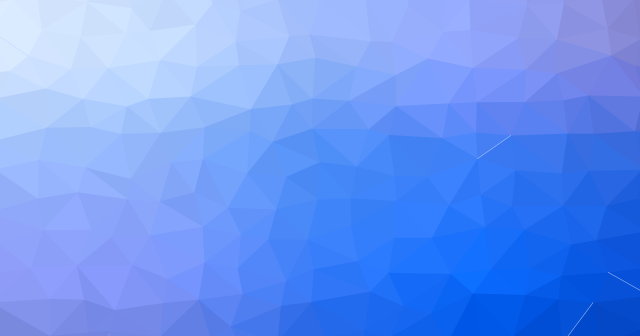
Write a WebGL 1 fragment shader that draws this background.

```glsl
precision highp float;
// Low-poly background: a jittered triangle mesh shaded from pale sky to deep blue.

uniform vec2 u_resolution;

const vec2 GRID = vec2(16.0, 10.0);
const vec3 SEAM_COLOR = vec3(0.74, 0.84, 1.0);
const float SEAM_CHANCE = 0.05;
const float SEAM_WIDTH = 0.0012;
const float TAU = 6.2831853;

float hash(vec2 p) {
  vec3 q = fract(vec3(p.xyx) * 0.1031);
  q += dot(q, q.yzx + 33.33);
  return fract((q.x + q.y) * q.z);
}

// Five colours spread evenly from left to right.
vec3 ramp(float x, vec3 a, vec3 b, vec3 c, vec3 d, vec3 e) {
  float t = clamp(x, 0.0, 1.0) * 4.0;
  vec3 color = mix(a, b, clamp(t, 0.0, 1.0));
  color = mix(color, c, clamp(t - 1.0, 0.0, 1.0));
  color = mix(color, d, clamp(t - 2.0, 0.0, 1.0));
  return mix(color, e, clamp(t - 3.0, 0.0, 1.0));
}

float between(float a, float b, float t) {
  return clamp((t - a) / (b - a), 0.0, 1.0);
}

// Smooth colour field, blended from horizontal ramps going down the canvas.
vec3 skyField(vec2 uv) {
  float x = uv.x;
  float down = 1.0 - uv.y;
  vec3 color = ramp(x, vec3(0.86, 0.92, 1.0), vec3(0.78, 0.87, 1.0),
    vec3(0.62, 0.73, 0.99), vec3(0.58, 0.66, 1.0), vec3(0.53, 0.53, 0.82));
  color = mix(color, ramp(x, vec3(0.80, 0.88, 1.0), vec3(0.72, 0.83, 1.0),
    vec3(0.52, 0.69, 0.98), vec3(0.49, 0.60, 1.0), vec3(0.43, 0.47, 0.86)),
    between(0.13, 0.24, down));
  color = mix(color, ramp(x, vec3(0.71, 0.82, 0.99), vec3(0.63, 0.77, 0.99),
    vec3(0.42, 0.61, 0.97), vec3(0.40, 0.54, 0.98), vec3(0.33, 0.44, 0.85)),
    between(0.24, 0.34, down));
  color = mix(color, ramp(x, vec3(0.62, 0.75, 0.98), vec3(0.56, 0.70, 0.98),
    vec3(0.31, 0.56, 0.97), vec3(0.25, 0.50, 0.97), vec3(0.19, 0.40, 0.86)),
    between(0.34, 0.45, down));
  color = mix(color, ramp(x, vec3(0.58, 0.67, 0.99), vec3(0.53, 0.64, 0.98),
    vec3(0.25, 0.52, 0.97), vec3(0.15, 0.46, 0.99), vec3(0.09, 0.36, 0.87)),
    between(0.45, 0.64, down));
  color = mix(color, ramp(x, vec3(0.57, 0.62, 0.98), vec3(0.50, 0.59, 0.98),
    vec3(0.21, 0.48, 0.98), vec3(0.03, 0.42, 1.0), vec3(0.03, 0.31, 0.85)),
    between(0.64, 0.83, down));
  return mix(color, ramp(x, vec3(0.49, 0.55, 0.88), vec3(0.44, 0.52, 0.90),
    vec3(0.16, 0.42, 0.92), vec3(0.0, 0.35, 0.92), vec3(0.0, 0.25, 0.74)),
    between(0.83, 0.96, down));
}

// Mesh point: grid corner with random jitter and a wave along each row.
vec2 meshPoint(vec2 id, vec2 cell) {
  vec2 jitter = vec2(hash(id + 41.7), hash(id + 87.3)) - 0.5;
  float wave = -0.17 * cos(TAU * (id.x / GRID.x - 0.023) * 4.5 + 0.25 * id.y);
  return (id + jitter * vec2(0.62, 0.42) + vec2(0.0, wave)) * cell;
}

// Signed distance to the edge a-b, positive on its left side.
float edgeSide(vec2 p, vec2 a, vec2 b) {
  vec2 e = b - a;
  vec2 d = p - a;
  return (e.x * d.y - e.y * d.x) / length(e);
}

float segmentDistance(vec2 p, vec2 a, vec2 b) {
  vec2 e = b - a;
  return length(p - a - e * clamp(dot(p - a, e) / dot(e, e), 0.0, 1.0));
}

// Flat facet: coverage-weighted colour in rgb, coverage in a.
vec4 facet(vec2 p, vec2 a, vec2 b, vec2 c, float aspect, float pixel, float shade) {
  float inside = min(edgeSide(p, a, b), min(edgeSide(p, b, c), edgeSide(p, c, a)));
  float cover = clamp(inside / pixel + 0.5, 0.0, 1.0);
  vec2 center = (a + b + c) / 3.0;
  vec3 color = skyField(center / vec2(aspect, 1.0)) + (shade - 0.5) * 0.035;
  return vec4(color, 1.0) * cover;
}

void main() {
  float pixel = 1.0 / u_resolution.y;
  float aspect = u_resolution.x * pixel;
  vec2 p = gl_FragCoord.xy * pixel;
  vec2 cell = vec2(aspect, 1.0) / GRID;
  vec2 home = floor(p / cell);
  vec4 sum = vec4(0.0);
  float seam = 0.0;

  // Each neighbouring quad is split along its shorter diagonal.
  for (int j = -1; j <= 1; j++) {
    for (int i = -1; i <= 1; i++) {
      vec2 id = home + vec2(float(i), float(j));
      vec2 a = meshPoint(id, cell);
      vec2 b = meshPoint(id + vec2(1.0, 0.0), cell);
      vec2 c = meshPoint(id + vec2(1.0, 1.0), cell);
      vec2 d = meshPoint(id + vec2(0.0, 1.0), cell);
      bool rising = distance(a, c) < distance(b, d);
      vec2 start = rising ? a : b;
      vec2 right = rising ? b : c;
      vec2 end = rising ? c : d;
      vec2 left = rising ? d : a;
      sum += facet(p, start, right, end, aspect, pixel, hash(id + 13.1));
      sum += facet(p, start, end, left, aspect, pixel, hash(id + 59.9));

      // A few diagonals shine through as pale hairlines.
      float hairline = 1.0 - smoothstep(0.0, SEAM_WIDTH + pixel * 0.5,
        segmentDistance(p, start, end));
      seam = max(seam, hairline * step(hash(id + 5.3), SEAM_CHANCE));
    }
  }

  vec3 color = sum.a > 0.001 ? sum.rgb / sum.a : skyField(p / vec2(aspect, 1.0));
  gl_FragColor = vec4(mix(color, SEAM_COLOR, seam * 0.5), 1.0);
}
```
